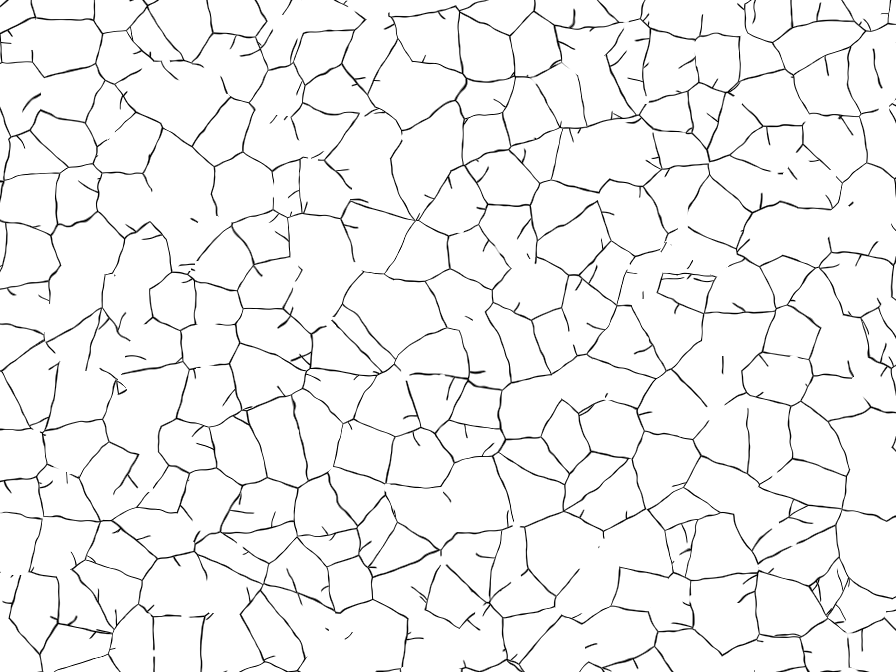
A Shadertoy shader for this pattern:

```glsl
#define CELLS 13.5         // cells per canvas height
#define LINE_WIDTH 0.00174 // crack width in canvas heights
#define JITTER 0.96        // irregularity of the cell sites
#define BEND 0.3           // slow curvature of the cracks
#define WOBBLE 0.045       // fine roughness of the cracks
#define REMOVED 0.05       // share of cracks left out
#define BROKEN 0.19        // share left out or only partly drawn
#define SPUR_SHARE 0.15    // chance of a side branch on an edge
#define SPUR_LENGTH 0.42   // longest side branch, in cells

vec2 hash2(vec2 c) {
    vec3 q = fract(c.xyx * vec3(0.1031, 0.1030, 0.0973));
    q += dot(q, q.yzx + 33.33);
    return fract((q.xx + q.yz) * q.zy);
}

vec2 noise2(vec2 p) {
    vec2 i = floor(p), f = fract(p);
    f = f * f * f * (f * (f * 6.0 - 15.0) + 10.0);
    return mix(mix(hash2(i), hash2(i + vec2(1, 0)), f.x),
               mix(hash2(i + vec2(0, 1)), hash2(i + vec2(1, 1)), f.x), f.y);
}

vec2 site(vec2 cell) {
    return 0.5 + JITTER * (hash2(cell) - 0.5);
}

// Share of a pixel footprint covered by a line at distance d
float stroke(float d, float width, float pixel) {
    float lo = max(d - 0.5 * pixel, -0.5 * width);
    float hi = min(d + 0.5 * pixel, 0.5 * width);
    return max(hi - lo, 0.0) / pixel;
}

// Side branch growing from an edge into the cell
float spur(float d, float along, vec2 pairId, float width, float pixel) {
    vec2 chance = hash2(pairId), form = hash2(pairId + 41.7);
    if (chance.x > SPUR_SHARE) return 0.0;
    float len = SPUR_LENGTH * mix(0.3, 1.0, form.x);
    float slope = 1.6 * (form.y - 0.5);
    float curve = 2.5 * (chance.y - 0.5);
    float path = 0.6 * (chance.y - 0.5) + slope * d + curve * d * d;
    float steep = slope + 2.0 * curve * d;
    float side = abs(along - path) / sqrt(1.0 + steep * steep);
    float tip = 1.0 - smoothstep(len - pixel, len + pixel, d);
    return stroke(side, width, pixel) * tip;
}

float cracks(vec2 p, float pixel) {
    float width = LINE_WIDTH * CELLS * mix(0.7, 1.4, noise2(p * 8.0).x);

    // Bent coordinates turn straight edges into natural cracks
    vec2 q = p + BEND * (noise2(p * 0.9 + 7.3) - 0.5)
               + WOBBLE * (noise2(p * 5.0 + 3.1) - 0.5);
    vec2 cell = floor(q), f = fract(q);

    // Nearest site
    vec2 home = vec2(0), toHome = vec2(0);
    float best = 1e3;
    for (int y = -2; y <= 2; y++)
    for (int x = -2; x <= 2; x++) {
        vec2 g = vec2(x, y);
        vec2 r = g + site(cell + g) - f;
        float dist = dot(r, r);
        if (dist < best) { best = dist; home = g; toHome = r; }
    }
    vec2 homeId = cell + home;

    // Edges shared with the neighbours
    float gaps = smoothstep(0.07, 0.11, noise2(p * 2.7 + 19.0).y);
    float ink = 0.0;
    for (int y = -2; y <= 2; y++)
    for (int x = -2; x <= 2; x++) {
        if (x == 0 && y == 0) continue;
        vec2 g = home + vec2(x, y);
        vec2 id = cell + g;
        vec2 toOther = g + site(id) - f;
        vec2 middle = 0.5 * (toHome + toOther);
        vec2 dir = normalize(toOther - toHome);
        float d = dot(middle, dir);
        if (d > SPUR_LENGTH + 0.1) continue;
        float along = dot(middle, vec2(dir.y, -dir.x));

        // Some edges vanish, others end halfway
        vec2 edge = hash2(homeId + id + 57.0);
        float keep = gaps;
        if (edge.x < REMOVED) keep = 0.0;
        else if (edge.x < BROKEN)
            keep *= smoothstep(0.48, 0.52, noise2(p * 1.3 + 50.0 * edge.y).x);

        ink = max(ink, keep * stroke(d, width, pixel));
        ink = max(ink, spur(d, along, homeId * 3.0 + id * 7.0 + 11.0, width, pixel));
    }
    return ink;
}

void mainImage(out vec4 fragColor, in vec2 fragCoord) {
    vec2 p = fragCoord / iResolution.y * CELLS + 20.0;
    float pixel = 1.15 * CELLS / iResolution.y;
    fragColor = vec4(vec3(1.0 - cracks(p, pixel)), 1.0);
}
```
